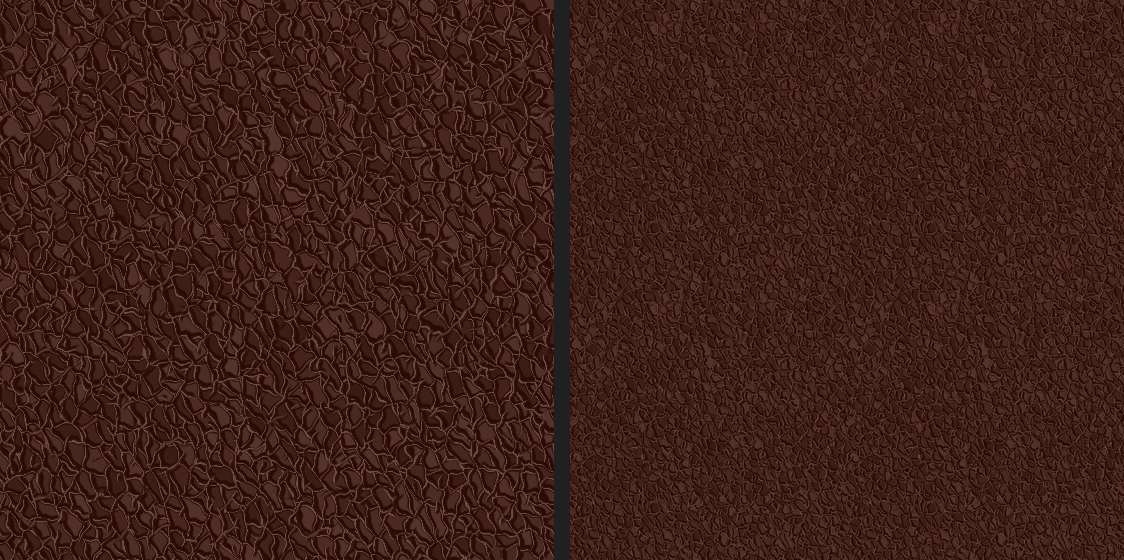
Left, the tile; right, the same tile 2 across and 2 down.
This texture is drawn by a Shadertoy shader. Its source:

```glsl
// Dark brown embossed leather: slanted, elongated plates parted by dark grooves
// and thin lit ridges. Two wrapped cellular layers, bent by layered sines, give
// border distance and facing, which are shaded along a two-colour ramp.

const float TAU = 6.2831853;
const vec3 DARK_HIDE  = vec3(0.14, 0.02, 0.00);
const vec3 LIGHT_HIDE = vec3(0.43, 0.30, 0.26);

const vec2  PLATE_GRID   = vec2(36.0, 25.0);  // plates across and up
const float PLATE_SLANT  = 13.0;              // whole cells of shear per tile
const vec2  CREASE_GRID  = vec2(24.0, 17.0);  // larger net of crossing creases
const float CREASE_SLANT = -6.0;
const float JITTER       = 0.92;

const vec2  LIGHT_DIR    = vec2(0.80, 0.60);
const float CREST_THIN   = 0.0011;            // half widths, in canvas units
const float CREST_THICK  = 0.0029;
const float GROOVE_WIDTH = 0.0056;
const float GROOVE_SHIFT = 0.0018;            // grooves are wider in shadow
const float CREASE_REACH = 0.0050;
const float EDGE_SOFT    = 0.0009;

vec2 hash2(vec2 p) {
    vec3 q = fract(vec3(p.xyx) * vec3(0.1031, 0.1030, 0.0973));
    q += dot(q, q.yzx + 33.33);
    return fract((q.xx + q.yz) * q.zy);
}

// Maps a cell of the sheared grid to its twin inside the tile
vec2 wrapCell(vec2 cell, vec2 grid, float slant) {
    float row = floor((cell.y + 0.5) / grid.y);
    cell -= row * vec2(slant, grid.y);
    return floor(mod(cell + 0.5, grid));
}

vec2 cellPoint(vec2 cell, vec2 grid, float slant) {
    vec2 h = hash2(wrapCell(cell, grid, slant) + grid);
    return cell + 0.5 + JITTER * (h - 0.5);
}

// Returns distance to the border, its facing to the light, and a cell value
vec3 cellBorder(vec2 uv, vec2 grid, float slant) {
    vec2 p = vec2(grid.x * uv.x + slant * uv.y, grid.y * uv.y);
    vec2 base = floor(p), home = base, nearest = vec2(0.0);
    float best = 100.0;
    for (int j = -1; j <= 1; j++)
    for (int i = -1; i <= 1; i++) {
        vec2 cell = base + vec2(i, j);
        vec2 r = cellPoint(cell, grid, slant) - p;
        if (dot(r, r) < best) {
            best = dot(r, r);
            nearest = r;
            home = cell;
        }
    }
    float border = 100.0, facing = 0.0;
    for (int j = -2; j <= 2; j++)
    for (int i = -2; i <= 2; i++) {
        if (i == 0 && j == 0) continue;
        vec2 r = cellPoint(home + vec2(i, j), grid, slant) - p;
        vec2 n = normalize(r - nearest);
        // Border normal carried back from the sheared grid to the canvas
        vec2 slope = vec2(grid.x * n.x, slant * n.x + grid.y * n.y);
        float d = dot(0.5 * (r + nearest), n) / length(slope);
        if (d < border) {
            border = d;
            facing = dot(normalize(slope), LIGHT_DIR);
        }
    }
    return vec3(border, facing, hash2(wrapCell(home, grid, slant) + 71.0).x);
}

// Whole-number frequencies keep the bends periodic
vec2 bend(vec2 uv) {
    vec2 a = TAU * uv;
    vec2 broad = vec2(sin(7.0 * a.y + 3.0 * a.x + 2.0 * sin(4.0 * a.x)),
                      sin(9.0 * a.x - 4.0 * a.y + 2.0 * sin(5.0 * a.y)));
    vec2 fine = vec2(sin(31.0 * a.y + 11.0 * a.x + 1.3),
                     sin(37.0 * a.x - 13.0 * a.y + 4.1));
    return uv + 0.0045 * broad + 0.0019 * fine;
}

float swell(vec2 uv) {
    vec2 a = TAU * uv;
    float s = sin(17.0 * a.x + 8.0 * a.y + 2.0 * sin(11.0 * a.y))
            + sin(23.0 * a.y - 14.0 * a.x + 2.0 * sin(9.0 * a.x));
    return 0.5 + 0.25 * s;
}

// Light crest on the border, brighter on the side that faces the light
float crestTone(float tone, vec3 cell, float width, float soft) {
    float crest = 1.0 - smoothstep(width - soft, width + soft, cell.x);
    float glow = mix(0.22, 1.05, smoothstep(-0.45, 0.45, cell.y));
    return mix(tone, glow, crest);
}

void mainImage(out vec4 fragColor, in vec2 fragCoord) {
    vec2 uv = fragCoord / iResolution.xy;
    float soft = max(EDGE_SOFT, 0.65 / iResolution.y);
    vec2 hide = bend(uv);
    float wave = swell(uv);
    float width = mix(CREST_THIN, CREST_THICK, wave);

    // Plates rise out of the grooves
    vec3 plate = cellBorder(hide, PLATE_GRID, PLATE_SLANT);
    float groove = GROOVE_WIDTH - GROOVE_SHIFT * plate.y;
    float raised = smoothstep(groove - 1.5 * soft, groove + 1.5 * soft, plate.x);
    float tone = mix(0.07, mix(0.30, 0.66, plate.z), raised);
    tone = crestTone(tone, plate, width, soft);

    // Broken creases cross the plates
    vec3 crease = cellBorder(hide + 0.37, CREASE_GRID, CREASE_SLANT);
    float reach = CREASE_REACH - GROOVE_SHIFT * crease.y;
    float cover = 1.0 - smoothstep(reach - 2.0 * soft, reach + soft, crease.x);
    cover *= smoothstep(0.30, 0.60, wave);
    tone = mix(tone, crestTone(0.08, crease, width, soft), cover);

    fragColor = vec4(mix(DARK_HIDE, LIGHT_HIDE, clamp(tone, 0.0, 1.0)), 1.0);
}
```
